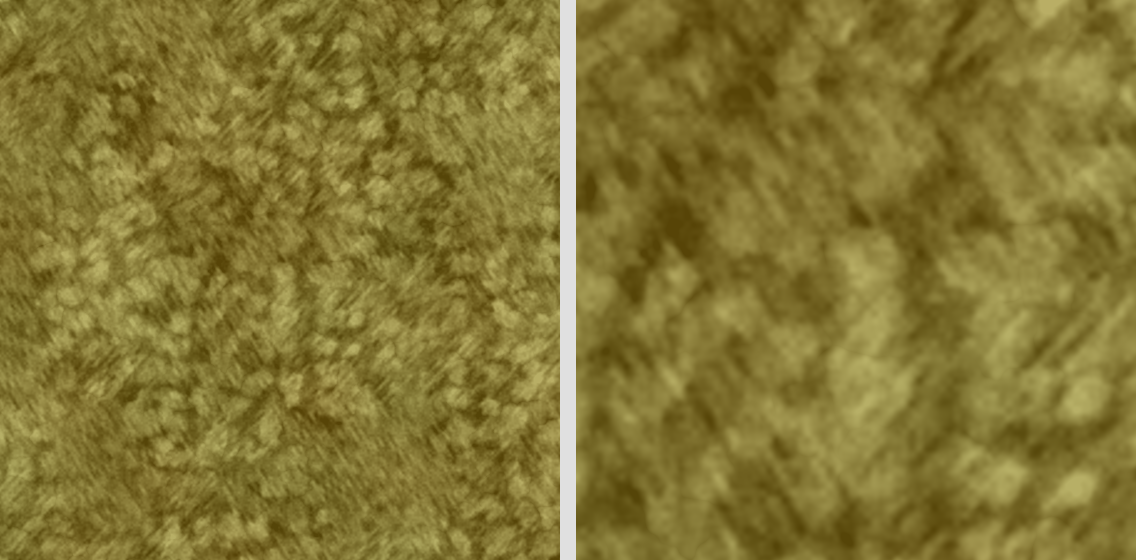
Left: the whole. Right: its middle third, enlarged.
A three.js fragment shader for this texture:

```glsl
// Crushed olive velvet: ragged light tufts scattered over darker pile, broken by
// smooth brushed patches. Tufts are jittered cell blobs with a noise-warped edge;
// fine slanted ridges of stretched noise give the woven nap.
#define DARK_PILE vec3(0.42, 0.36, 0.11)
#define LIGHT_PILE vec3(0.66, 0.62, 0.34)
#define MEAN_TONE 0.45
#define TUFT_CELLS 20.0
#define TUFT_CONTRAST 0.64
#define BROAD_CONTRAST 0.95
#define MOTTLE_CONTRAST 0.50
#define NAP_CONTRAST 0.72
#define NAP_SCALE 150.0
#define EDGE_WARP 0.021

varying vec2 vUv;

float hash(vec2 p) {
  vec3 q = fract(vec3(p.xyx) * 0.1031);
  q += dot(q, q.yzx + 33.33);
  return fract((q.x + q.y) * q.z);
}

float noise(vec2 p) {
  vec2 cell = floor(p);
  vec2 f = fract(p);
  f = f * f * (3.0 - 2.0 * f);
  float low = mix(hash(cell), hash(cell + vec2(1.0, 0.0)), f.x);
  float high = mix(hash(cell + vec2(0.0, 1.0)), hash(cell + vec2(1.0)), f.x);
  return mix(low, high, f.y);
}

float fbm(vec2 p) {
  float sum = 0.0;
  float weight = 0.5;
  for (int i = 0; i < 4; i++) {
    sum += weight * noise(p);
    p = mat2(1.6, 1.2, -1.2, 1.6) * p + 17.3;
    weight *= 0.5;
  }
  return sum / 0.9375;
}

vec2 rotate(vec2 p, float angle) {
  float c = cos(angle);
  float s = sin(angle);
  return vec2(c * p.x + s * p.y, c * p.y - s * p.x);
}

// Brightest soft blob among the neighbouring jittered cells
float tufts(vec2 p) {
  vec2 home = floor(p);
  float best = 0.0;
  for (int y = -1; y <= 1; y++) {
    for (int x = -1; x <= 1; x++) {
      vec2 cell = home + vec2(float(x), float(y));
      vec2 jitter = vec2(hash(cell + 3.7), hash(cell + 71.9));
      vec2 offset = rotate(p - cell - 0.1 - 0.8 * jitter, 6.28 * hash(cell + 29.1));
      offset.x *= 0.78;
      float radius = mix(0.42, 0.64, hash(cell + 51.3));
      float blob = 1.0 - smoothstep(0.4 * radius, radius, length(offset));
      best = max(best, blob * mix(0.6, 1.1, hash(cell + 13.5)));
    }
  }
  return best;
}

// Short ridges, stretched along one slant
float ridges(vec2 p, float angle) {
  return noise(rotate(p, angle) * vec2(1.0, 0.4) * NAP_SCALE + 90.0) - 0.5;
}

// Two slants of ridges take turns over the cloth, with a little grit
float nap(vec2 p) {
  float turn = smoothstep(0.38, 0.62, noise(p * 9.0 + 41.0));
  float slanted = mix(ridges(p, 0.55), ridges(p, -0.75), turn);
  float grit = noise(p * NAP_SCALE * 1.5 + 7.0) - 0.5;
  return slanted + 0.4 * grit;
}

void main() {
  vec2 p = vUv + 2.0;

  // Ragged outlines
  vec2 wobble = vec2(fbm(p * 34.0), fbm(p * 34.0 + 57.0)) - 0.5;
  vec2 fray = vec2(noise(p * 110.0), noise(p * 110.0 + 23.0)) - 0.5;
  vec2 warped = p + EDGE_WARP * (wobble * 1.5 + fray * 0.35);

  // Tufts fade into even, brushed patches
  float brushed = smoothstep(0.52, 0.64, fbm(p * 5.5 + 12.0));
  float pile = mix(tufts(warped * TUFT_CELLS), 0.58, brushed * 0.85);

  float broad = fbm(p * 5.0 + 80.0) - 0.5;
  float mottle = noise(warped * 48.0 + 5.0) - 0.5;

  float tone = MEAN_TONE
    + TUFT_CONTRAST * (pile - 0.52)
    + BROAD_CONTRAST * broad
    + MOTTLE_CONTRAST * mottle * (1.0 - 0.5 * brushed)
    + NAP_CONTRAST * nap(p);

  // Slight drift between warm and green dye
  float warmth = noise(p * 7.0 + 33.0) - 0.5;
  vec3 colour = mix(DARK_PILE, LIGHT_PILE, clamp(tone, -0.35, 1.25));
  colour += warmth * vec3(0.02, -0.012, -0.01);
  gl_FragColor = vec4(colour, 1.0);
}
```
